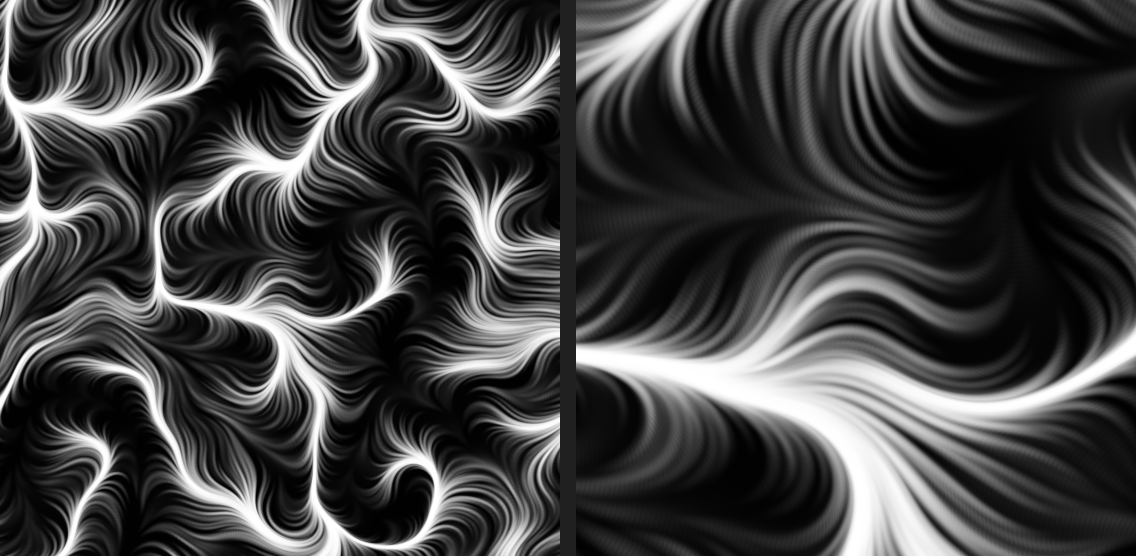
Left, the full canvas; right, a detail of the centre.
Give the GLSL for this pattern, as a WebGL 1 fragment shader.

```glsl
precision highp float;
// Glowing hair-like trails carried by a winding flow, gathering into bright branching ridges.

uniform vec2 u_resolution;

// Flow heading: a sum of sine waves, each turned, shortened and weakened from the last
const int   WAVES        = 12;
const float FIRST_WAVE   = 10.0;   // radians per canvas height
const float FIRST_SWING  = 1.55;   // radians of heading
const float WAVE_GROWTH  = 1.17;
const float WAVE_DECAY   = 0.815;
const float WAVE_TURN    = 2.4;
const float BASE_HEADING = 1.57;

// Trails: every pixel is traced back upstream, collecting seeds
const int   STEPS        = 60;
const float TRAIL_LENGTH = 0.18;
const float SEED_CELL    = 0.018;
const float SEED_RADIUS  = 0.26;   // in cells, where the flow is parallel
const float MIN_RADIUS   = 0.21;
const float MAX_RADIUS   = 0.5;
const float MAX_LOG_GAIN = 2.3;

// Tone
const float EXPOSURE     = 0.55;
const float CONTRAST     = 1.18;
const vec3  GROUND       = vec3(0.004);
const vec3  GLOW         = vec3(1.0);

vec2 hash2(vec2 cell) {
    vec3 q = fract(cell.xyx * vec3(0.1031, 0.1030, 0.0973));
    q += dot(q, q.yzx + 33.33);
    return fract((q.xx + q.yz) * q.zy);
}

// Unit flow in xy, its divergence in z
vec3 windingFlow(vec2 p) {
    mat2 turn = WAVE_GROWTH * mat2(cos(WAVE_TURN), sin(WAVE_TURN),
                                  -sin(WAVE_TURN), cos(WAVE_TURN));
    vec2 wave = FIRST_WAVE * vec2(0.8, 0.6);
    float swing = FIRST_SWING;
    float heading = BASE_HEADING;
    vec2 headingSlope = vec2(0.0);
    for (int i = 0; i < WAVES; i++) {
        float n = float(i);
        float phase = dot(wave, p) + 1.93 * n * n + 0.7;
        heading += swing * sin(phase);
        headingSlope += swing * cos(phase) * wave;
        wave = turn * wave;
        swing *= WAVE_DECAY;
    }
    vec2 flow = vec2(cos(heading), sin(heading));
    return vec3(flow, dot(headingSlope, vec2(-flow.y, flow.x)));
}

// Soft round seeds scattered one per cell, with a mean of one
float seeds(vec2 p, float radius) {
    vec2 q = p / SEED_CELL + 40.0;
    vec2 corner = floor(q - 0.5);
    float sum = 0.0;
    for (int j = 0; j < 2; j++) {
        for (int i = 0; i < 2; i++) {
            vec2 cell = corner + vec2(float(i), float(j));
            vec2 d = (q - cell - hash2(cell)) / radius;
            float bump = max(0.0, 1.0 - dot(d, d));
            sum += bump * bump;
        }
    }
    return sum * 3.0 / (3.14159 * radius * radius);
}

// Trail density: upstream seeds weighted by how far the flow squeezes them
float trailDensity(vec2 p) {
    float stepSize = TRAIL_LENGTH / float(STEPS);
    float logGain = 0.0;
    float sum = 0.0;
    float total = 0.0;
    for (int i = 0; i < STEPS; i++) {
        float age = (float(i) + 0.5) / float(STEPS);
        float fade = smoothstep(0.0, 0.3, age) * (1.0 - smoothstep(0.7, 1.0, age));
        float gain = exp(logGain);
        // Seeds widen with the squeeze to keep hairs even, then blend to their mean
        float radius = clamp(SEED_RADIUS * gain, MIN_RADIUS, MAX_RADIUS);
        float grain = mix(seeds(p, radius), 1.0, smoothstep(1.7, 4.5, gain));
        sum += fade * gain * grain;
        total += fade;
        vec3 flow = windingFlow(p);
        logGain = min(logGain - flow.z * stepSize, MAX_LOG_GAIN);
        p -= flow.xy * stepSize;
    }
    return sum / total;
}

void main() {
    vec2 p = gl_FragCoord.xy / u_resolution.y;
    float density = trailDensity(p);
    float light = 1.0 - exp(-EXPOSURE * pow(density, CONTRAST));
    gl_FragColor = vec4(mix(GROUND, GLOW, light), 1.0);
}
```
